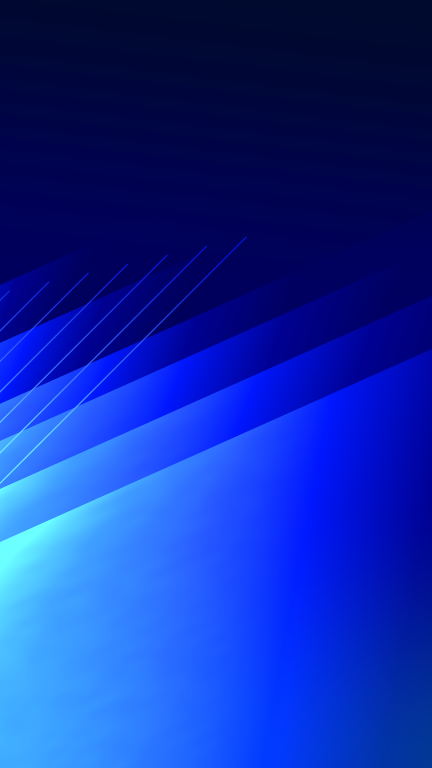
Give the GLSL for this background, as a Shadertoy shader.

```glsl
// Slanted blue glass panels lit from the lower left, crossed by thin diagonal rays.

// Lengths are in canvas widths, origin at the lower left.
const int PANELS = 6;
const float EDGE_HEIGHT[PANELS] = float[](0.523, 0.646, 0.757, 0.843, 0.984, 1.118);
const float EDGE_SLOPE = 0.447;
const float REACH = 0.74;          // where the front panel turns pure blue
const float REACH_STEP = 0.172;    // reach lost by each panel behind
const float FADE = 0.69;           // length of the fade into shadow
const float FADE_STEP = 0.07;

const int RAYS = 7;
const vec2 RAY_TIP = vec2(0.572, 1.231);
const vec2 RAY_STEP = vec2(0.0914, 0.0208);
const float RAY_HALF_WIDTH = 0.0016;

const vec3 NIGHT = vec3(0.0, 0.035, 0.18);
const vec3 NAVY = vec3(0.0, 0.0, 0.36);
const vec3 INDIGO = vec3(0.0, 0.005, 0.58);
const vec3 BLUE = vec3(0.0, 0.09, 1.0);
const vec3 COBALT = vec3(0.16, 0.36, 1.0);
const vec3 SKY = vec3(0.25, 0.62, 1.0);
const vec3 CYAN = vec3(0.42, 1.0, 1.0);
const vec3 FLOOR_TINT = vec3(0.01, 0.22, 0.08);

float hash(vec2 p) {
    p = fract(p * vec2(0.1031, 0.1137));
    p += dot(p, p.yx + 33.33);
    return fract((p.x + p.y) * p.x * 7.31);
}

float noise(vec2 p) {
    vec2 cell = floor(p), f = fract(p);
    f = f * f * (3.0 - 2.0 * f);
    return mix(mix(hash(cell), hash(cell + vec2(1, 0)), f.x),
               mix(hash(cell + vec2(0, 1)), hash(cell + vec2(1, 1)), f.x), f.y);
}

vec3 background(vec2 p) {
    return mix(NAVY, NIGHT, smoothstep(1.15, 1.88, p.y + 0.12 * p.x));
}

// Colour for a light level from 0 (shadow) to 1 (hot corner)
vec3 lightRamp(float t, vec3 shadow) {
    vec3 c = mix(shadow, INDIGO, clamp(t / 0.25, 0.0, 1.0));
    c = mix(c, BLUE, clamp((t - 0.25) / 0.25, 0.0, 1.0));
    c = mix(c, COBALT, clamp((t - 0.5) / 0.2, 0.0, 1.0));
    c = mix(c, SKY, clamp((t - 0.7) / 0.15, 0.0, 1.0));
    return mix(c, CYAN, clamp((t - 0.85) / 0.15, 0.0, 1.0));
}

// Light on one panel; depth is the drop below its upper edge
float panelLight(vec2 p, float depth, float index) {
    float tilt = index < 0.5 ? 0.2 : 0.4;
    float d = p.x - REACH + REACH_STEP * index + tilt * depth;
    float fade = FADE - FADE_STEP * index;
    float shade = 0.5 * pow(max(0.0, 1.0 - max(d, 0.0) / fade), 1.2);
    float lit = 0.45 * (1.0 - exp(2.0 * min(d, 0.0)));
    float rim = 0.04 * exp(-12.0 * depth) * smoothstep(0.1, -0.2, d);
    float corner = 0.2 * exp(-5.0 * p.x - 8.0 * depth) * exp(-0.45 * index);
    return shade + lit + rim + corner + (index < 3.5 ? 0.02 : 0.0);
}

void mainImage(out vec4 fragColor, in vec2 fragCoord) {
    vec2 p = fragCoord / iResolution.x;
    float pixel = 1.0 / iResolution.x;
    vec3 shadow = background(p);
    vec3 color = shadow;

    // Faint brushed grain running along the panels
    vec2 along = vec2(p.x + EDGE_SLOPE * p.y, p.y - EDGE_SLOPE * p.x);
    float grain = noise(along * vec2(14.0, 42.0)) - 0.5;

    // Panels, back to front
    for (int i = PANELS - 1; i >= 0; i--) {
        float drop = EDGE_HEIGHT[i] + EDGE_SLOPE * p.x - p.y;
        float depth = max(drop, 0.0);
        float light = panelLight(p, depth, float(i));
        light += 0.02 * grain * smoothstep(0.45, 0.75, light);
        vec3 panel = lightRamp(light, shadow);
        if (i == 0) panel += FLOOR_TINT * smoothstep(0.65, 0.0, p.y) * (1.15 - light);
        color = mix(color, panel, smoothstep(-0.7 * pixel, 0.7 * pixel, drop));
    }

    // Rays, brighter toward their lower ends
    vec3 rayColor = mix(vec3(0.03, 0.08, 0.9), vec3(0.25, 0.45, 1.0), smoothstep(1.2, 0.88, p.y));
    rayColor = mix(rayColor, vec3(0.45, 0.95, 1.0), smoothstep(0.95, 0.72, p.y));
    for (int k = 0; k < RAYS; k++) {
        vec2 q = p - RAY_TIP + RAY_STEP * float(k);
        float across = abs(q.x - q.y) * 0.7071;
        float back = -(q.x + q.y) * 0.7071;
        float ray = smoothstep(RAY_HALF_WIDTH + 0.6 * pixel, RAY_HALF_WIDTH - 0.6 * pixel, across);
        color = mix(color, rayColor, 0.85 * ray * smoothstep(0.0, 2.0 * pixel, back));
    }

    fragColor = vec4(clamp(color, 0.0, 1.0), 1.0);
}
```
